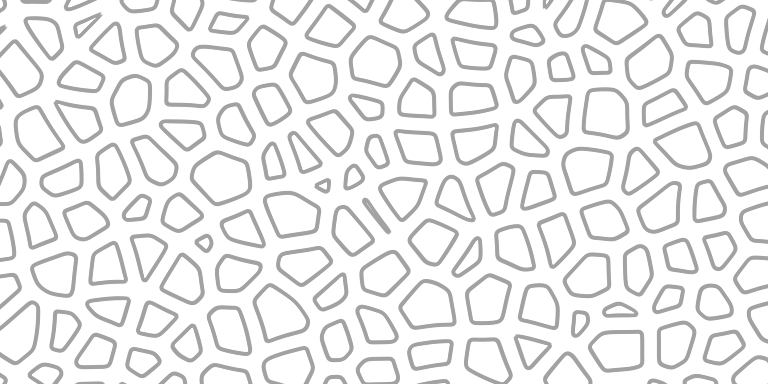
A WebGL 2 fragment shader for this pattern:

```glsl
#version 300 es
precision highp float;
// Rounded grey outlines of irregular pebble-like cells on white.

uniform vec2 u_resolution;
out vec4 fragColor;

// Three random values in 0..1 for a lattice cell.
vec3 hash3(vec2 cell) {
    uvec2 q = uvec2(ivec2(cell) + 1024);
    uvec3 h = uvec3(q, q.x ^ (q.y << 8)) * uvec3(1597334673u, 3812015801u, 2798796415u);
    h = (h.x ^ h.y ^ h.z) * uvec3(1597334673u, 3812015801u, 2798796415u);
    h ^= h >> 15;
    h *= 2246822519u;
    h ^= h >> 13;
    return vec3(h & 0xffffu) / 65535.0;
}

// Smooth swirl that turns the rows of cells in varying directions.
vec2 swirl(vec2 p) {
    return 0.75 * vec2(sin(0.65 * p.y + 0.8), -sin(0.57 * p.x + 2.1))
         + 0.25 * sin(1.1 * p.yx + vec2(4.0, 1.3));
}

// Cell site in xy and its power-diagram weight in z.
vec3 cellSite(vec2 cell) {
    vec3 rnd = hash3(cell);
    vec2 lattice = cell + 0.5;
    return vec3(lattice + swirl(lattice) + 0.68 * (rnd.xy - 0.5), 0.28 * rnd.z);
}

// Signed distance to the rounded outline of the cell around p.
float outlineDistance(vec2 p, float inset, float rounding) {
    // Undo the swirl to find the lattice cell near p.
    vec2 lattice = p;
    for (int i = 0; i < 5; i++) lattice = p - swirl(lattice);
    vec2 base = floor(lattice);

    // Find the owning site.
    float nearest = 1e5;
    vec2 owner = base;
    vec2 toOwner = vec2(0.0);
    for (int y = -2; y <= 2; y++)
    for (int x = -2; x <= 2; x++) {
        vec2 cell = base + vec2(x, y);
        vec3 site = cellSite(cell);
        vec2 toSite = site.xy - p;
        float power = dot(toSite, toSite) - site.z;
        if (power < nearest) {
            nearest = power;
            owner = cell;
            toOwner = toSite;
        }
    }

    // Blend the distances to all its edges with a smooth minimum.
    float total = 1e-9;
    vec2 slope = vec2(0.0);
    for (int y = -2; y <= 2; y++)
    for (int x = -2; x <= 2; x++) {
        if (x == 0 && y == 0) continue;
        vec3 site = cellSite(owner + vec2(x, y));
        vec2 toSite = site.xy - p;
        vec2 across = toSite - toOwner;
        float span = max(length(across), 0.05);
        float edge = (dot(toSite, toSite) - site.z - nearest) / (2.0 * span);
        float weight = exp(-edge / rounding);
        total += weight;
        slope -= weight * across / span;
    }
    float blended = -rounding * log(total);
    return (blended - inset) / max(length(slope / total), 0.3);
}

void main() {
    const float CELLS_HIGH = 8.0;
    vec2 p = gl_FragCoord.xy / u_resolution.y * CELLS_HIGH;
    float pixel = CELLS_HIGH / u_resolution.y;

    // A slight wobble keeps the sides from being ruler-straight.
    p += 0.025 * sin(3.7 * p.yx + vec2(0.4, 2.2));

    float d = abs(outlineDistance(p, 0.172, 0.033)) - 0.042;
    float ink = 1.0 - smoothstep(-0.6 * pixel, 0.6 * pixel, d);

    vec3 paper = vec3(1.0);
    vec3 lineGrey = vec3(0.635);
    fragColor = vec4(mix(paper, lineGrey, ink), 1.0);
}
```
